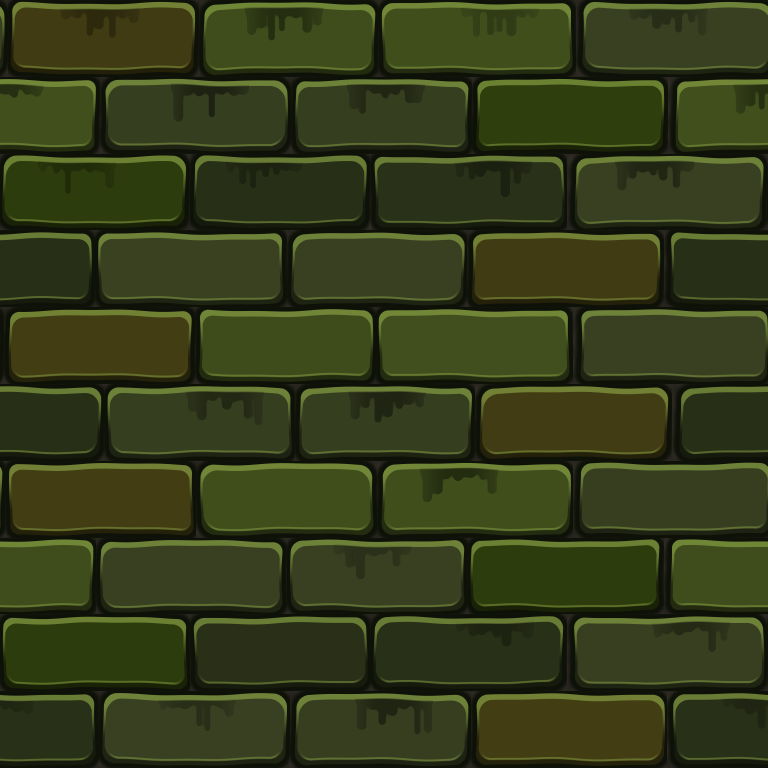
Give the GLSL for this texture, as a WebGL 1 fragment shader.

```glsl
precision highp float;
uniform vec2 u_resolution;

// Layout, in units of the canvas
const float ROWS = 10.0;
const vec3 JOINTS = vec3(0.249, 0.484, 0.740);
const float HALF_HEIGHT = 0.0485;
const float OUTLINE = 0.0028;
const float TOP_BEVEL = 0.0072;
const float BOTTOM_BEVEL = 0.0055;
const float SIDE_BEVEL = 0.0030;
const float STAIN_CHANCE = 0.5;

// Stone tones of the four kinds of row, left to right
const vec4 KIND_0 = vec4(0.0, 1.0, 1.0, 2.0);
const vec4 KIND_1 = vec4(2.0, 2.0, 3.0, 1.0);
const vec4 KIND_2 = vec4(3.0, 4.0, 4.0, 2.0);
const vec4 KIND_3 = vec4(2.0, 2.0, 0.0, 4.0);

const vec3 BROWN = vec3(0.255, 0.235, 0.075);
const vec3 MOSS = vec3(0.247, 0.303, 0.110);
const vec3 SLATE = vec3(0.217, 0.248, 0.128);
const vec3 VIVID = vec3(0.180, 0.240, 0.050);
const vec3 DARK = vec3(0.160, 0.190, 0.092);
const vec3 HIGHLIGHT = vec3(0.440, 0.520, 0.220);
const vec3 INK = vec3(0.055, 0.068, 0.030);
const vec3 MORTAR = vec3(0.160, 0.150, 0.125);

float hash(vec2 p) {
  return fract(sin(dot(p, vec2(12.99, 78.23))) * 437.58);
}

float roundBox(vec2 p, vec2 extent, float radius) {
  vec2 q = abs(p) - extent + radius;
  return length(max(q, 0.0)) + min(max(q.x, q.y), 0.0) - radius;
}

float smoothMin(float a, float b, float k) {
  float h = max(k - abs(a - b), 0.0) / k;
  return min(a, b) - 0.25 * h * h * k;
}

// Antialiased coverage of a signed distance
float cover(float d) {
  return clamp(0.5 - d * u_resolution.y, 0.0, 1.0);
}

vec3 stoneColor(float row, float col) {
  float kind = mod(row < 4.5 ? row : row + 2.0, 4.0);
  vec4 tones = kind < 0.5 ? KIND_0 : kind < 1.5 ? KIND_1 : kind < 2.5 ? KIND_2 : KIND_3;
  float tone = col < 0.5 ? tones.x : col < 1.5 ? tones.y : col < 2.5 ? tones.z : tones.w;
  return tone < 0.5 ? BROWN : tone < 1.5 ? MOSS : tone < 2.5 ? SLATE : tone < 3.5 ? VIVID : DARK;
}

// Slime running down from the top edge
float drips(vec2 p, vec2 id, float center) {
  vec2 q = p - vec2(center, 0.043);
  float d = roundBox(q, vec2(0.050, 0.011 + 0.003 * sin(q.x * 120.0 + id.x)), 0.008);
  for (int i = 0; i < 7; i++) {
    float n = float(i);
    float size = hash(id + n * 1.7);
    float x = (n - 3.0) * 0.0145 + 0.005 * (hash(id + n * 3.1) - 0.5);
    float reach = 0.010 + 0.036 * size * size;
    vec2 drop = vec2(q.x - x, q.y + clamp(-q.y, 0.0, reach));
    d = smoothMin(d, length(drop) - 0.0035 - 0.003 * hash(id + n * 5.3), 0.007);
  }
  return d;
}

void main() {
  vec2 uv = gl_FragCoord.xy / u_resolution.y;

  // Locate the brick: rows run from the top, odd rows shift by half a brick
  float down = (1.0 - uv.y) * ROWS;
  float row = mod(floor(down), ROWS);
  float drift = 0.004 + 0.006 * sin(1.2 * row - 4.5);
  float x = fract(uv.x - 0.125 * mod(row, 2.0) - drift);
  vec3 passed = step(JOINTS, vec3(x));
  vec3 before = passed * JOINTS;
  vec3 after = mix(JOINTS, vec3(1.0), passed);
  float left = max(before.x, max(before.y, before.z));
  float right = min(after.x, min(after.y, after.z));
  float col = dot(passed, vec3(1.0));
  vec2 id = vec2(row, col) + 1.0;
  float seed = hash(id);

  // Uneven outline of the stone
  left += 0.0015 + 0.003 * seed + (col > 2.5 ? 0.004 : 0.0);
  right -= 0.0012 + 0.003 * hash(id + 7.0);
  vec2 p = vec2(x - 0.5 * (left + right), (0.5 - fract(down)) / ROWS);
  vec2 extent = vec2(0.5 * (right - left), HALF_HEIGHT);
  vec2 bent = p;
  bent.y += 0.0013 * sin(p.x * 32.0 + seed * 6.3) + 0.0006 * sin(p.x * 71.0 + seed * 19.0);
  bent.x += 0.0010 * sin(p.y * 55.0 + seed * 11.0);
  float radius = mix(0.013, 0.020, hash(id + 3.0));
  float stone = roundBox(bent, extent, radius);
  vec2 inset = vec2(SIDE_BEVEL, 0.5 * (TOP_BEVEL + BOTTOM_BEVEL)) + OUTLINE;
  vec2 lift = vec2(0.0, 0.5 * (BOTTOM_BEVEL - TOP_BEVEL));
  float face = roundBox(bent - lift, extent - inset, radius);

  // Mortar, bevel and face
  vec3 base = stoneColor(row, col) * (0.97 + 0.06 * hash(id + 5.0));
  vec3 shine = mix(HIGHLIGHT, base * 1.8, 0.18);
  float grit = 1.0 + 0.15 * sin(uv.x * 251.3) * sin(uv.y * 188.5);
  vec3 color = mix(INK, MORTAR * grit, smoothstep(0.001, 0.008, stone));
  color = mix(color, INK, cover(stone));
  vec3 bevel = mix(base * 0.55, shine, smoothstep(-0.018, 0.034, p.y));
  color = mix(color, bevel, cover(stone + OUTLINE));
  color = mix(color, base, cover(face));

  // Thin light along the bottom edge
  float ends = smoothstep(0.006, 0.022, extent.x - abs(p.x));
  float lower = 1.0 - smoothstep(-0.034, -0.026, p.y);
  float line = cover(abs(face + 0.0018) - 0.0012);
  color = mix(color, shine, 0.75 * line * ends * lower);

  // Stains on some stones, with the fifth row left clean
  float stained = step(hash(id + 11.0), STAIN_CHANCE) * step(0.5, abs(row - 4.0));
  float center = (hash(id + 13.0) - 0.5) * 0.08;
  float fade = 1.0 - 0.6 * smoothstep(0.015, 0.060, abs(p.x - center));
  float stain = cover(drips(p, id, center)) * cover(face - 0.001);
  color *= 1.0 - stained * stain * fade * mix(0.22, 0.45, seed);

  gl_FragColor = vec4(color, 1.0);
}
```
